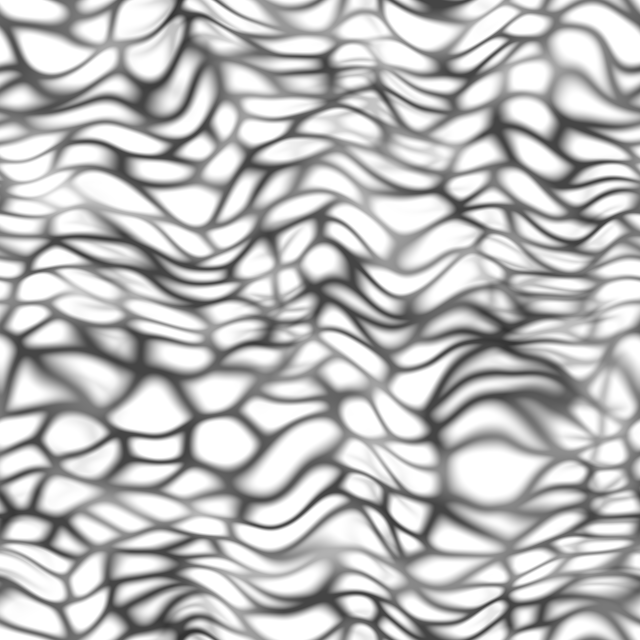
Reproduce this texture procedurally as a Shadertoy shader.

```glsl
// Tileable grey marbling: flowing lens-shaped white cells with soft dark seams.

const vec2 CELLS = vec2(10.0, 23.0);       // main cells per tile
const vec2 VEIN_CELLS = vec2(12.0, 30.0);  // faint inner strokes per tile
const vec2 BEND_WAVES = vec2(5.0, 3.0);    // broad flow
const vec2 CURL_WAVES = vec2(9.0, 7.0);    // small curls
const vec2 INK_WAVES = vec2(6.0, 11.0);    // patches of thick and thin seams
const vec2 BEND = vec2(0.08, 0.11);
const vec2 CURL = vec2(0.025, 0.03);
const float JITTER = 0.88;
const float ROUNDNESS = 14.0;              // lower gives rounder cells
const float SEAM_WIDTH = 0.195;
const float SEAM_DEPTH = 0.57;
const float SEAM_BLUR = 0.035;             // softens the core of a seam
const float VEIN_WIDTH = 0.2;
const float VEIN_DEPTH = 0.26;
const float FALLOFF = 1.5;

// Two random values per lattice cell, wrapped to the period
vec2 hash2(vec2 cell, vec2 period, uint seed) {
    uvec2 c = uvec2(mod(cell, period));
    uint h = (c.x + 131u * c.y + 7919u * seed + 1u) * 747796405u;
    h = (h ^ (h >> 15)) * 277803737u;
    h ^= h >> 13;
    uint g = (h ^ 40503u) * 747796405u;
    g ^= g >> 16;
    return vec2(h & 65535u, g & 65535u) / 65536.0;
}

float gradientDot(vec2 cell, vec2 offset, vec2 period, uint seed) {
    float angle = 6.28318 * hash2(cell, period, seed).x;
    return dot(vec2(cos(angle), sin(angle)), offset);
}

// Wrapping gradient noise, roughly -0.7 to 0.7
float noise(vec2 uv, vec2 period, uint seed) {
    vec2 p = uv * period;
    vec2 i = floor(p), f = p - i;
    vec2 u = f * f * f * (f * (f * 6.0 - 15.0) + 10.0);
    vec2 e = vec2(1.0, 0.0);
    float a = gradientDot(i, f, period, seed);
    float b = gradientDot(i + e.xy, f - e.xy, period, seed);
    float c = gradientDot(i + e.yx, f - e.yx, period, seed);
    float d = gradientDot(i + e.xx, f - e.xx, period, seed);
    return mix(mix(a, b, u.x), mix(c, d, u.x), u.y);
}

vec2 noise2(vec2 uv, vec2 period, uint seed) {
    return vec2(noise(uv, period, seed), noise(uv, period, seed + 1u));
}

// Smoothed distance to the nearest cell border
float borderDistance(vec2 uv, vec2 period, uint seed) {
    vec2 p = uv * period;
    vec2 base = floor(p);
    vec2 nearest = vec2(0.0), home = base;
    float best = 1e5;
    for (int y = -1; y <= 1; y++)
    for (int x = -1; x <= 1; x++) {
        vec2 cell = base + vec2(x, y);
        vec2 r = cell + 0.5 + JITTER * (hash2(cell, period, seed) - 0.5) - p;
        float d = dot(r, r);
        if (d < best) {
            best = d;
            nearest = r;
            home = cell;
        }
    }
    float sum = 0.0;
    for (int y = -2; y <= 2; y++)
    for (int x = -2; x <= 2; x++) {
        if (x == 0 && y == 0) continue;
        vec2 cell = home + vec2(x, y);
        vec2 r = cell + 0.5 + JITTER * (hash2(cell, period, seed) - 0.5) - p;
        vec2 across = r - nearest;
        float d = 0.5 * dot(r + nearest, across) / max(length(across), 1e-4);
        sum += exp(-ROUNDNESS * d);
    }
    return max(-log(sum) / ROUNDNESS, 0.0);
}

// Darkness of a seam: strongest on the border, fading to nothing
float seam(float dist, float width) {
    float soft = length(vec2(dist, SEAM_BLUR)) - SEAM_BLUR;
    return pow(clamp(1.0 - soft / width, 0.0, 1.0), FALLOFF);
}

void mainImage(out vec4 fragColor, in vec2 fragCoord) {
    vec2 uv = fragCoord / iResolution.xy;

    // Flow: bend the plane twice
    vec2 flow = uv + BEND * noise2(uv, BEND_WAVES, 1u);
    flow += CURL * noise2(uv, CURL_WAVES, 3u);

    // Uneven ink: seam width and depth drift together
    float ink = noise(flow, INK_WAVES, 5u);
    float tint = noise(flow, INK_WAVES, 6u);
    float width = SEAM_WIDTH * clamp(1.0 + 1.5 * ink, 0.65, 1.9);
    float depth = clamp(SEAM_DEPTH + 0.3 * ink + 0.6 * tint, 0.12, 0.73);
    float dark = depth * seam(borderDistance(flow, CELLS, 7u), width);

    // Faint strokes inside some cells
    float patches = smoothstep(0.0, 0.4, noise(flow, BEND_WAVES, 8u));
    float vein = seam(borderDistance(flow, VEIN_CELLS, 9u), VEIN_WIDTH);
    float light = (1.0 - dark) * (1.0 - VEIN_DEPTH * patches * vein);

    fragColor = vec4(vec3(light), 1.0);
}
```
